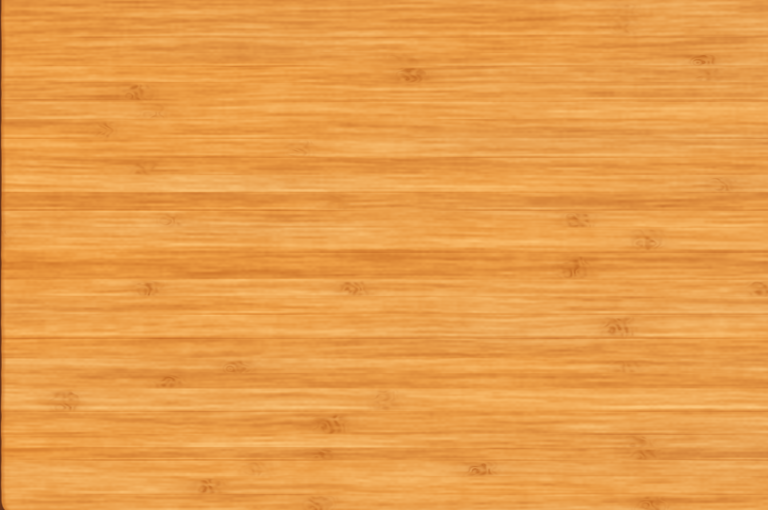
This texture is drawn by a Shadertoy shader. Its source:

```glsl
const vec3 DARK_BAMBOO = vec3(0.805, 0.465, 0.180);
const vec3 MID_BAMBOO = vec3(0.918, 0.612, 0.275);
const vec3 PALE_BAMBOO = vec3(0.975, 0.745, 0.440);
const vec3 KNOT_BROWN = vec3(0.750, 0.400, 0.120);
const vec3 RIM_ORANGE = vec3(0.780, 0.430, 0.140);
const vec3 GAP_BROWN = vec3(0.400, 0.200, 0.100);

const float STRIP_COUNT = 27.0;
const float STRIP_CONTRAST = 0.21;
const float DRIFT_CONTRAST = 0.08;
const float MEAN_TONE = 0.55;
const float GRAIN_TILT = 0.022;
const float SEAM_DARK = 0.28;
const float SEAM_PALE = 0.24;
const float KNOT_SPACING = 0.75;
const float KNOT_CHANCE = 0.62;
const float KNOT_WIDTH = 0.026;
const float CORNER_RADIUS = 0.030;
const vec2 BOARD_ORIGIN = vec2(0.002, -0.010);

float hash(vec2 p) {
    return fract(sin(dot(p, vec2(127.1, 311.7))) * 43758.5453);
}

float noise(vec2 p) {
    vec2 i = floor(p), f = fract(p);
    f = f * f * (3.0 - 2.0 * f);
    return mix(mix(hash(i), hash(i + vec2(1, 0)), f.x),
               mix(hash(i + vec2(0, 1)), hash(i + vec2(1, 1)), f.x), f.y);
}

// Fibres from long to short, slightly tilted per strip, centred on zero
float grain(vec2 p, float id) {
    float tilt = GRAIN_TILT * (hash(vec2(id, 3.0)) - 0.5);
    float wave = 0.006 * noise(p * vec2(5.0, 14.0)) + tilt * p.x;
    vec2 q = p + vec2(id * 0.37, wave);
    float broad = noise(q * vec2(1.5, 62.0)) - 0.5;
    float fine = noise(q * vec2(3.6, 118.0) + 17.0) - 0.5;
    float fibre = noise(q * vec2(9.0, 185.0) + 41.0) - 0.5;
    float fleck = noise(q * vec2(36.0, 200.0) + 83.0) - 0.5;
    float speckle = noise(p * vec2(130.0, 170.0) + 29.0) - 0.5;
    return 0.12 * broad + 0.32 * fine + 0.32 * fibre + 0.22 * fleck + 0.10 * speckle;
}

// Tone of one strip against its neighbours, drifting along its length
float stripTone(float id, float x) {
    float around = 0.5 * (hash(vec2(id - 1.0, 1.0)) + hash(vec2(id + 1.0, 1.0)));
    return STRIP_CONTRAST * (hash(vec2(id, 1.0)) - around)
         + DRIFT_CONTRAST * (noise(vec2(x * 2.2 + id * 7.3, id)) - 0.5);
}

// Bamboo node: a mottled patch with curved fibres, held inside its strip
float knot(vec2 p, float id, float across) {
    float offset = hash(vec2(id, 5.0));
    float cell = floor(p.x / KNOT_SPACING + offset);
    vec2 key = vec2(cell, id);
    float centre = (cell - offset + mix(0.2, 0.8, hash(key + 9.0))) * KNOT_SPACING;
    float present = step(hash(key + 23.0), KNOT_CHANCE);
    float strength = mix(0.30, 0.95, pow(hash(key + 31.0), 1.5));
    vec2 d = vec2((p.x - centre) / KNOT_WIDTH, (across - 0.5) * 2.0);
    float bend = noise(p * vec2(60.0, 90.0)) - 0.5;
    float within = 1.0 - smoothstep(0.6, 1.05, abs(d.y));
    float core = exp(-d.x * d.x * 1.1) * within;
    float arcs = 0.5 + 0.5 * sin(12.0 * length(d * vec2(1.0, 0.7) + vec2(0.5, 0.3)) + 9.0 * bend);
    float mottle = noise(p * vec2(100.0, 180.0) + id);
    float halo = 0.14 * exp(-d.x * d.x * 0.18) * within;
    return present * strength * (core * (0.08 + 0.70 * arcs * mottle + 0.35 * mottle) + halo);
}

vec3 bambooColour(float tone) {
    vec3 lower = mix(DARK_BAMBOO, MID_BAMBOO, clamp(tone * 2.0, -0.2, 1.0));
    return mix(lower, PALE_BAMBOO, clamp(tone * 2.0 - 1.0, 0.0, 1.15));
}

void mainImage(out vec4 fragColor, in vec2 fragCoord) {
    vec2 p = fragCoord / iResolution.y;
    float pixel = 1.0 / iResolution.y;

    // Strips of uneven height
    float row = p.y * STRIP_COUNT + 1.1 * noise(vec2(p.y * 13.0, 2.0));
    float id = floor(row);
    float across = fract(row);

    // Neighbouring strips blend over a narrow joint
    float joint = smoothstep(0.0, 0.12, across);
    float tone = MEAN_TONE + mix(stripTone(id - 1.0, p.x), stripTone(id, p.x), joint);
    tone += mix(grain(p, id - 1.0), grain(p, id), joint);
    tone -= 0.07 * (p.y - 0.5);

    // Glue seams: a broken dark line with a pale one above it
    float seam = hash(vec2(id, 13.0)) * smoothstep(0.1, 0.8, noise(vec2(p.x * 4.0, id)));
    tone -= SEAM_DARK * seam * (1.0 - smoothstep(0.03, 0.14, across));
    tone += SEAM_PALE * seam * smoothstep(0.10, 0.18, across) * (1.0 - smoothstep(0.18, 0.30, across));

    // Colour, with a slow shift between orange and straw
    vec3 colour = bambooColour(tone);
    float straw = noise(vec2(p.x * 2.0, row * 0.8) + 60.0) - 0.5 + 0.4 * (p.x - 0.75);
    colour += straw * vec3(-0.020, 0.000, 0.028);
    colour = mix(colour, KNOT_BROWN, clamp(knot(p, id, across), 0.0, 0.75));

    // Worn left rim and rounded lower corner
    vec2 inset = max(CORNER_RADIUS - (p - BOARD_ORIGIN), 0.0);
    float edge = length(inset) - CORNER_RADIUS;
    float wear = 0.003 * noise(vec2(p.y * 60.0, 3.0));
    colour = mix(colour, RIM_ORANGE, 0.50 * smoothstep(-0.009, -0.001, edge + wear));
    colour = mix(colour, GAP_BROWN, smoothstep(-pixel, pixel, edge + wear * 0.4));

    fragColor = vec4(clamp(colour, 0.0, 1.0), 1.0);
}
```
